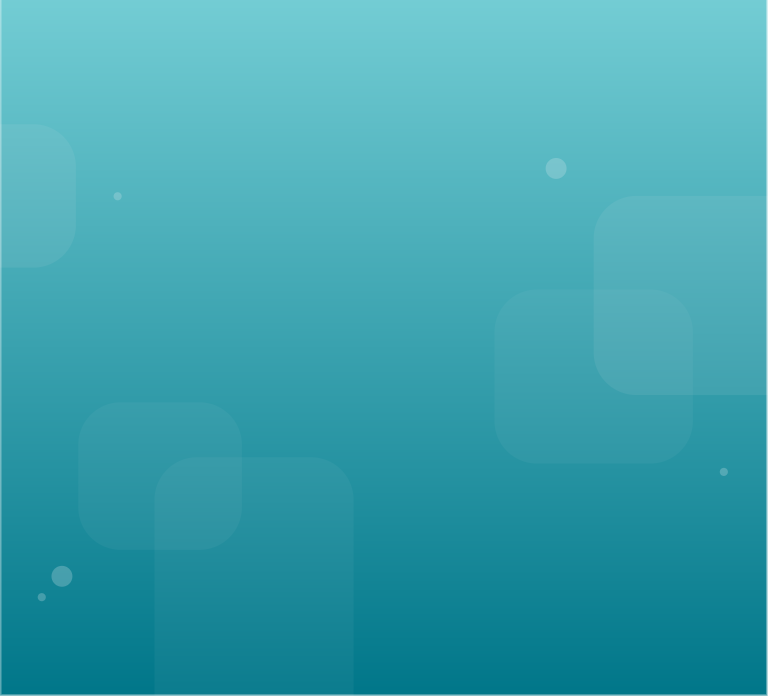
Give the GLSL for this background, as a Shadertoy shader.

```glsl
#define TOP_COLOR vec3(0.450, 0.802, 0.830)
#define BOTTOM_COLOR vec3(0.000, 0.464, 0.538)
#define TILE_COLOR vec3(0.80, 0.86, 0.88)
#define DOT_COLOR vec3(0.82, 0.90, 0.92)
#define CORNER_RADIUS 0.061
#define DOT_ALPHA 0.27
#define RIM_WIDTH 0.00216
#define RIM_LEFT 0.36
#define RIM_RIGHT 0.70
#define RIM_BOTTOM 0.55

const int TILE_COUNT = 5;
const int DOT_COUNT = 5;

// Center and half size of each tile, in units of the canvas height
const vec4 tiles[TILE_COUNT] = vec4[](
    vec4(0.006, 0.7185, 0.103, 0.103),
    vec4(1.026, 0.5755, 0.173, 0.143),
    vec4(0.853, 0.4590, 0.1425, 0.125),
    vec4(0.230, 0.3160, 0.1175, 0.106),
    vec4(0.365, 0.1430, 0.143, 0.200));

const float tileAlpha[TILE_COUNT] = float[](0.095, 0.095, 0.055, 0.055, 0.055);

// Center and radius of each dot
const vec3 dots[DOT_COUNT] = vec3[](
    vec3(0.799, 0.758, 0.0150),
    vec3(0.169, 0.718, 0.0058),
    vec3(1.040, 0.322, 0.0058),
    vec3(0.089, 0.172, 0.0150),
    vec3(0.060, 0.142, 0.0058));

float roundedBox(vec2 p, vec2 halfSize, float radius) {
    vec2 q = abs(p) - halfSize + radius;
    return length(max(q, 0.0)) + min(max(q.x, q.y), 0.0) - radius;
}

// Antialiased coverage from a signed distance
float coverage(float dist, float pixel) {
    return clamp(0.5 - dist / pixel, 0.0, 1.0);
}

void mainImage(out vec4 fragColor, in vec2 fragCoord) {
    float pixel = 1.0 / iResolution.y;
    vec2 p = fragCoord * pixel;
    vec2 canvas = iResolution.xy * pixel;

    // Vertical gradient
    vec3 color = mix(BOTTOM_COLOR, TOP_COLOR, p.y);

    // Translucent rounded tiles
    for (int i = 0; i < TILE_COUNT; i++) {
        float dist = roundedBox(p - tiles[i].xy, tiles[i].zw, CORNER_RADIUS);
        color = mix(color, TILE_COLOR, tileAlpha[i] * coverage(dist, pixel));
    }

    // Small bright dots
    for (int i = 0; i < DOT_COUNT; i++) {
        float dist = length(p - dots[i].xy) - dots[i].z;
        color = mix(color, DOT_COLOR, DOT_ALPHA * coverage(dist, pixel));
    }

    // Pale hairlines on the left, right and bottom borders
    float left = RIM_LEFT * coverage(p.x - RIM_WIDTH, pixel);
    float right = RIM_RIGHT * coverage(canvas.x - p.x - RIM_WIDTH, pixel);
    float bottom = RIM_BOTTOM * coverage(p.y - RIM_WIDTH, pixel);
    color = mix(color, vec3(1.0), max(max(left, right), bottom));

    fragColor = vec4(color, 1.0);
}
```
